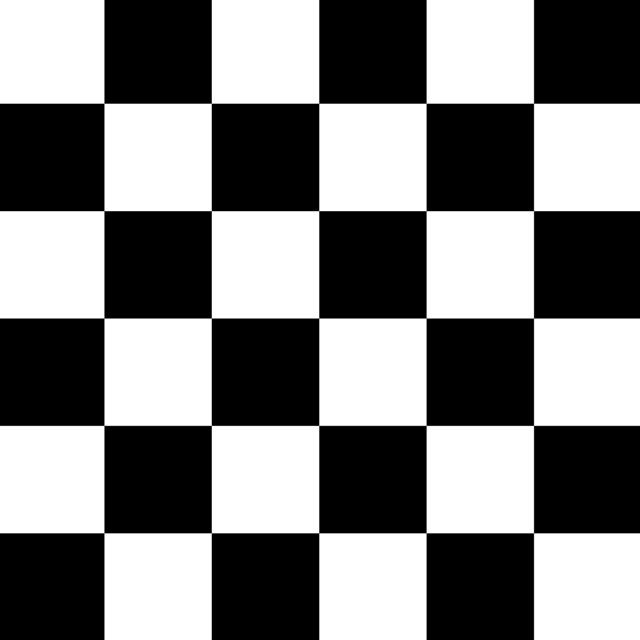
This pattern is drawn by a three.js fragment shader. Its source:

```glsl
// Black and white checkerboard, six squares across and six down, with crisp soft-edged borders.
varying vec2 vUv;

const float CELL_SIZE = 0.1678;                // side of one square
const vec2 GRID_ORIGIN = vec2(0.1632, 0.1667); // a corner where four squares meet
const float EDGE_SOFTNESS = 0.001;             // half width of the blend at a border
const vec3 DARK = vec3(0.0);
const vec3 LIGHT = vec3(1.0);

// Square wave per axis: +1 in even cells, -1 in odd ones, ramping through 0 at borders.
vec2 softSquareWave(vec2 cell) {
  vec2 parity = 1.0 - 2.0 * mod(floor(cell), 2.0);
  vec2 borderDistance = (0.5 - abs(fract(cell) - 0.5)) * CELL_SIZE;
  return parity * clamp(borderDistance / EDGE_SOFTNESS, 0.0, 1.0);
}

void main() {
  vec2 wave = softSquareWave((vUv - GRID_ORIGIN) / CELL_SIZE);

  // Equal parity on both axes gives a dark square, unequal a light one.
  float lightness = 0.5 - 0.5 * wave.x * wave.y;
  gl_FragColor = vec4(mix(DARK, LIGHT, lightness), 1.0);
}
```
